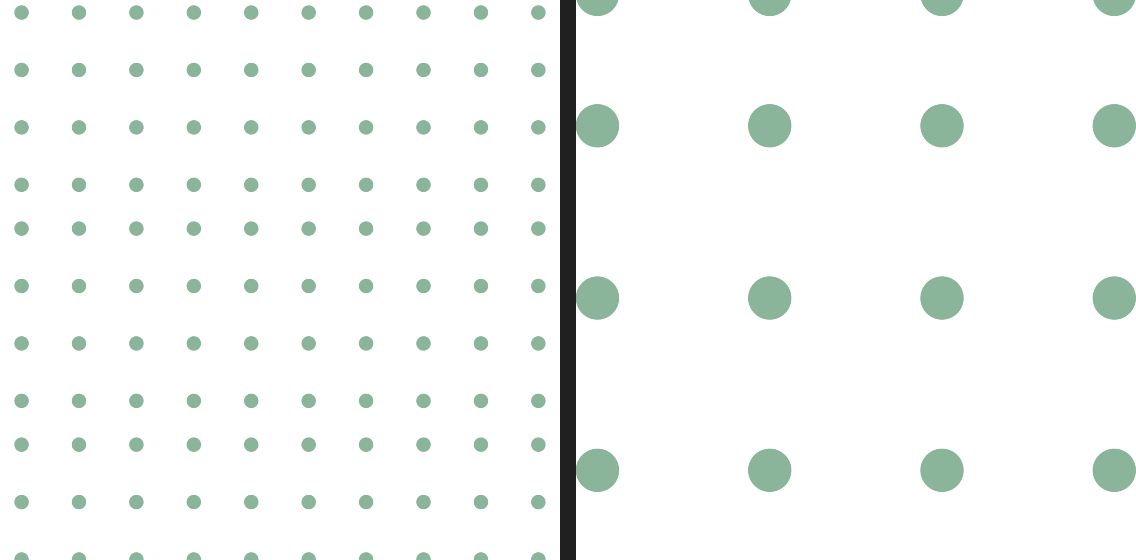
Left, the full canvas; right, a detail of the centre.
Write a Shadertoy shader that draws this pattern.

```glsl
// Offset from the nearest dot centre; rows come in bands of four
vec2 nearestDotOffset(vec2 p, float pitch) {
    float column = mod(p.x - 0.0385 + 0.5 * pitch, pitch) - 0.5 * pitch;

    // Each band is shorter than four pitches, so the gap between bands is tighter
    float bandY = mod(p.y - 0.0224 + 0.5 * pitch, 0.3858) - 0.5 * pitch;
    float row = clamp(round(bandY / pitch), 0.0, 3.0);
    return vec2(column, bandY - row * pitch);
}

void mainImage(out vec4 fragColor, in vec2 fragCoord) {
    // Canvas units, measured down from the top edge
    vec2 p = vec2(fragCoord.x, iResolution.y - fragCoord.y) / iResolution.y;
    float halfPixel = 0.5 / iResolution.y;

    // Flat discs with a one-pixel smooth edge
    float discDistance = length(nearestDotOffset(p, 0.10254)) - 0.0129;
    float coverage = 1.0 - smoothstep(-halfPixel, halfPixel, discDistance);

    vec3 paper = vec3(1.0);
    vec3 sageGreen = vec3(0.541, 0.71, 0.608);
    fragColor = vec4(mix(paper, sageGreen, coverage), 1.0);
}
```
